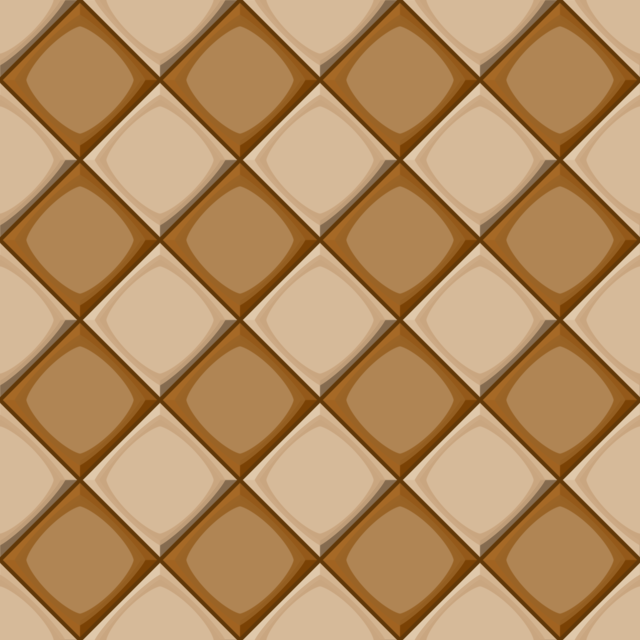
Write a WebGL 2 fragment shader that draws this pattern.

```glsl
#version 300 es
precision highp float;
// Diagonal checkerboard of bevelled brown and cream tiles with dark joints.

uniform vec2 u_resolution;
out vec4 fragColor;

// Diamond with bulging sides: power 1 is straight, power 2 is a circle.
float bulgedDiamond(vec2 p, float radius, float power) {
    vec2 a = pow(abs(p), vec2(power));
    return pow(a.x + a.y, 1.0 / power) - radius;
}

// Coverage of the inside of a shape, softened over one pixel.
float inside(float distance, float pixel) {
    return 1.0 - smoothstep(-pixel, pixel, distance);
}

// Picks the bevel side by quadrant, with mitred corners.
vec3 bevelFacet(vec2 p, float pixel, vec3 upLeft, vec3 upRight, vec3 downLeft, vec3 downRight) {
    vec2 side = smoothstep(-pixel, pixel, p);
    return mix(mix(downLeft, downRight, side.x), mix(upLeft, upRight, side.x), side.y);
}

// Bevel outside, curved rim within it, flat face in the middle.
vec3 tile(vec2 p, float pixel, vec3 facet, vec3 rim, vec3 face) {
    float rimEdge = bulgedDiamond(p, 0.408, 1.15);
    float faceEdge = bulgedDiamond(p, 0.335, 1.33);
    vec3 shadedRim = mix(rim, facet, 0.15 * smoothstep(-0.035, -0.025, rimEdge));
    vec3 color = mix(facet, shadedRim, inside(rimEdge, pixel));
    return mix(color, face, inside(faceEdge, pixel));
}

void main() {
    // Four by four cells: a brown tile in each centre, a cream one on each corner.
    const float repeats = 4.0;
    vec2 cell = fract(gl_FragCoord.xy / u_resolution * repeats) - 0.5;
    float pixel = repeats / min(u_resolution.x, u_resolution.y);
    float diamond = abs(cell.x) + abs(cell.y) - 0.5;

    vec3 color;
    if (diamond < 0.0) {
        vec3 facet = bevelFacet(cell, pixel,
            vec3(0.65, 0.41, 0.15), vec3(0.58, 0.35, 0.10),
            vec3(0.63, 0.39, 0.13), vec3(0.48, 0.26, 0.02));
        color = tile(cell, pixel, facet, vec3(0.60, 0.39, 0.15), vec3(0.69, 0.52, 0.33));
    } else {
        vec2 corner = cell - 0.5 * sign(cell);
        vec3 facet = bevelFacet(corner, pixel,
            vec3(0.88, 0.79, 0.67), vec3(0.83, 0.71, 0.57),
            vec3(0.85, 0.74, 0.61), vec3(0.52, 0.42, 0.31));
        color = tile(corner, pixel, facet, vec3(0.79, 0.65, 0.50), vec3(0.84, 0.73, 0.60));
    }

    // Joints between the tiles.
    color = mix(color, vec3(0.38, 0.22, 0.03), inside(abs(diamond) - 0.0175, pixel * 1.2));
    fragColor = vec4(color, 1.0);
}
```
